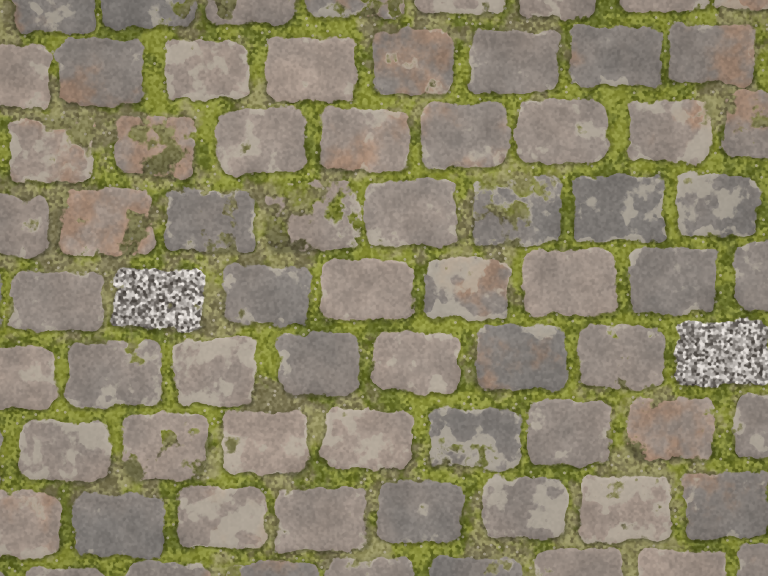
Reproduce this texture procedurally as a WebGL 2 fragment shader.

```glsl
#version 300 es
precision highp float;
// Old cobbled paving: staggered, slightly tilted rows of chipped stone setts in moss.
// Each sett is a jittered rounded box whose edge is roughened by layered cellular
// noise; the same noise gives stone mottling, pale crust, moss tufts and grit.

uniform vec2 u_resolution;
out vec4 outColor;

const vec2 PITCH = vec2(0.177, 0.1305);      // sett spacing, in canvas heights
const vec2 HALF_SIZE = vec2(0.0752, 0.0545); // mean half size of a sett
const vec2 SIZE_VARY = vec2(0.012, 0.008);
const vec2 PLACE_VARY = vec2(0.014, 0.008);
const float TOP_ROW = 0.997;                 // height of row 0 at the left side
const float TILT = 0.034;                    // rise of the rows to the right
const float STAGGER = 0.49;
const float DRIFT = 0.022;
const float ROUGHNESS = 0.021;
const vec2 WORN_SETT = vec2(3.0, 3.0);       // column, row of the crumbled sett
const vec2 GRANITE_A = vec2(1.0, 4.0);
const vec2 GRANITE_B = vec2(7.0, 5.0);

const vec3 STONE_COOL = vec3(0.485, 0.467, 0.450);
const vec3 STONE_WARM = vec3(0.635, 0.575, 0.530);
const vec3 RUST = vec3(0.650, 0.510, 0.410);
const vec3 CRUST = vec3(0.710, 0.680, 0.620);
const vec3 MOSS_LIGHT = vec3(0.530, 0.550, 0.230);
const vec3 MOSS_DARK = vec3(0.400, 0.430, 0.180);
const vec3 SOIL_LIGHT = vec3(0.580, 0.560, 0.390);
const vec3 SOIL_DARK = vec3(0.480, 0.450, 0.340);

vec2 hash2(vec2 p) {
  vec3 q = fract(p.xyx * vec3(0.1031, 0.1030, 0.0973));
  q += dot(q, q.yzx + 33.33);
  return fract((q.xx + q.yz) * q.zy);
}

// Cellular noise: nearest distance, smoothly blended value, nearest cell value.
vec3 cells(vec2 p) {
  vec2 base = floor(p);
  float nearest = 9.0, id = 0.0, sum = 0.0, weight = 0.0;
  for (int j = -1; j <= 1; j++)
    for (int i = -1; i <= 1; i++) {
      vec2 cell = base + vec2(i, j);
      vec2 h = hash2(cell + 71.0);
      vec2 away = cell + 0.15 + 0.7 * h - p;
      float value = hash2(cell + 19.7).x;
      float d2 = dot(away, away);
      float w = exp(-5.0 * d2);
      sum += w * value;
      weight += w;
      if (d2 < nearest) { nearest = d2; id = value; }
    }
  return vec3(sqrt(nearest), sum / weight, id);
}

float clouds(vec2 p) {
  float sum = 0.0, amp = 0.5;
  for (int i = 0; i < 4; i++) {
    sum += amp * cells(p).y;
    p = mat2(1.6, 1.2, -1.2, 1.6) * p + 13.7;
    amp *= 0.55;
  }
  return sum / 1.01;
}

float roundBox(vec2 p, vec2 halfSize, float radius) {
  vec2 q = abs(p) - halfSize + radius;
  return length(max(q, 0.0)) + min(max(q.x, q.y), 0.0) - radius;
}

float rowOffset(float row) {
  return STAGGER * (1.0 - mod(row, 2.0)) + DRIFT * row;
}

// Nearest sett: distance, then its column and row; local receives the offset in it.
vec3 nearestSett(vec2 p, out vec2 local) {
  vec3 best = vec3(9.0, 0.0, 0.0);
  float midRow = round((TOP_ROW + TILT * p.x - p.y) / PITCH.y);
  for (int j = -1; j <= 1; j++) {
    float row = midRow + float(j);
    float midColumn = round(p.x / PITCH.x - rowOffset(row));
    for (int i = -1; i <= 1; i++) {
      vec2 id = vec2(midColumn + float(i), row);
      vec2 h = hash2(id + 40.0), g = hash2(id + 90.0) - 0.5;
      vec2 center = vec2(PITCH.x * (id.x + rowOffset(row)), TOP_ROW - PITCH.y * row);
      center.y += TILT * center.x;
      vec2 q = p - center - PLACE_VARY * (h - 0.5);
      q += vec2(q.y, -q.x) * g.x * 0.09;
      q.x *= 1.0 + g.y * q.y * 1.8;
      float d = roundBox(q, HALF_SIZE + SIZE_VARY * g.yx, mix(0.012, 0.027, h.y));
      if (d < best.x) { best = vec3(d, id); local = q; }
    }
  }
  return best;
}

void main() {
  vec2 p = gl_FragCoord.xy / u_resolution.y;
  float pixel = 1.0 / u_resolution.y;
  vec2 local;
  vec3 sett = nearestSett(p, local);
  vec2 id = sett.yz, h = hash2(id + 11.0), k = hash2(id + 57.0);
  float rough = clouds(p * 36.0) - 0.5;
  float broad = clouds(p * 9.0 + 30.0);
  float mottle = clouds(p * 24.0 + 60.0);
  float grain = cells(p * 210.0).y - 0.5;
  float d = sett.x + ROUGHNESS * rough;
  float worn = float(id == WORN_SETT);
  float granite = float(id == GRANITE_A || id == GRANITE_B);

  // Moss joints: tufts, bare soil, pale grit and shade beside the stones.
  vec3 ground = mix(MOSS_DARK, MOSS_LIGHT, smoothstep(0.3, 0.62, mottle + 0.3 * grain));
  vec3 soil = mix(SOIL_DARK, SOIL_LIGHT, smoothstep(0.35, 0.65, mottle + 0.3 * grain));
  ground = mix(ground, soil, 0.9 * smoothstep(0.48, 0.66, broad + 0.4 * rough));
  ground += 0.16 * grain;
  vec3 grit = cells(p * 85.0 + 5.0);
  ground = mix(ground, CRUST, 0.7 * step(0.86, grit.z) * smoothstep(0.3, 0.12, grit.x));
  float below = smoothstep(0.03, -0.05, local.y);
  ground *= 1.0 - (0.1 + 0.2 * below) * smoothstep(0.010, 0.0, d);

  // Stone faces: tone per sett, rust stains, pale crust and fine speckle.
  vec3 stone = mix(STONE_COOL, STONE_WARM, clamp(h.x + 0.7 * (broad - 0.5), 0.0, 1.0));
  stone = mix(stone, RUST, 0.6 * step(0.72, h.y) * smoothstep(0.45, 0.7, broad + 0.3 * rough));
  stone *= 1.0 + 0.28 * (mottle - 0.5) + 0.14 * grain;
  float crustAmount = 0.22 * smoothstep(0.55, 1.0, k.x) + 0.1 * smoothstep(-0.02, 0.0, d);
  float crust = smoothstep(0.70, 0.82, mottle + 0.5 * rough + crustAmount + 0.2 * worn);
  stone = mix(stone, CRUST, 0.65 * crust);
  stone = mix(stone, vec3(0.60, 0.58, 0.56) + 0.7 * grain, granite);
  stone += 0.03 * smoothstep(-0.009, -0.002, d) * (1.0 - 2.0 * below);

  // Moss creeping over some faces, most of all over the crumbled sett.
  float creep = 0.14 * step(0.85, k.y) * (1.0 - granite) + 0.27 * worn;
  float bare = 1.0 - smoothstep(0.72, 0.80, broad * 0.5 + mottle * 0.5 + 0.4 * rough + creep);
  float face = smoothstep(pixel, -pixel, d) * bare;
  vec3 color = mix(ground, stone, face);
  vec2 fromCenter = gl_FragCoord.xy / u_resolution - 0.5;
  color *= 1.03 - 0.16 * dot(fromCenter, fromCenter);
  outColor = vec4(color, 1.0);
}
```
